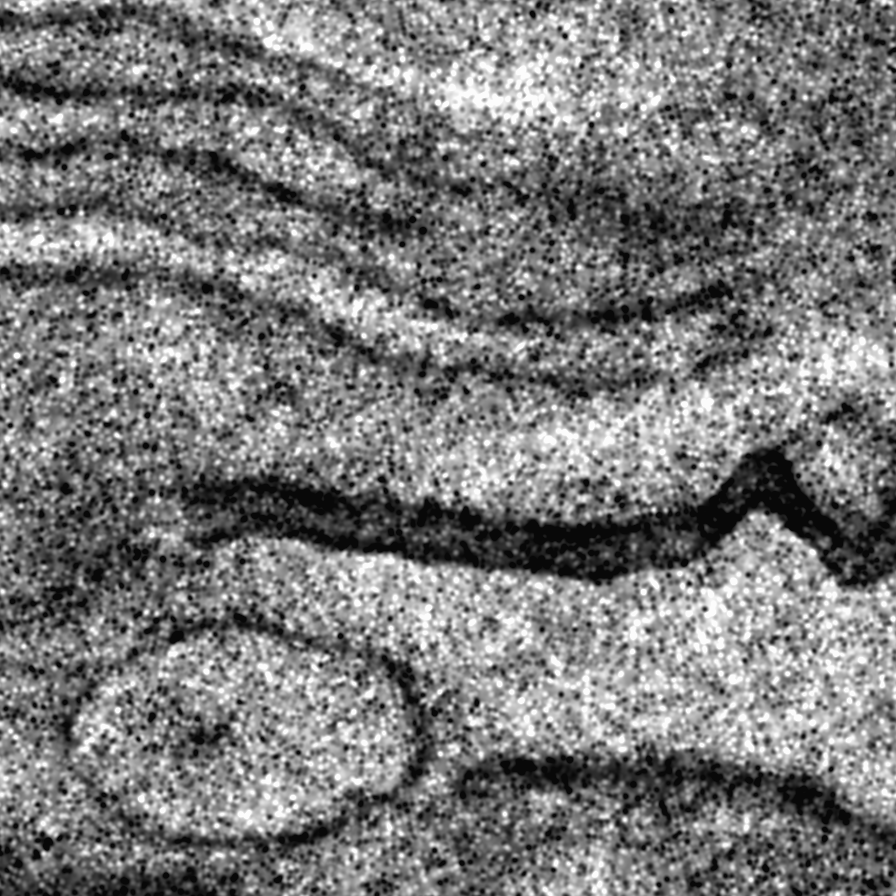
Give the GLSL for this texture, as a Shadertoy shader.

```glsl
// Grainy grey micrograph of tissue: wavy dark membranes, a pale open space,
// an oval vesicle and a curved wall. Tones are summed from soft bands and
// blobs, then covered with layers of cellular spot noise.

const float BASE_TONE = 0.50;
const float LUMEN_TONE = 0.67;
const float WALL_TONE = 0.23;
const float MEMBRANE_DARKNESS = 0.31;
const float MEMBRANE_WIDTH = 0.013;
const int MEMBRANE_COUNT = 5;
const float GRAIN_CELLS = 165.0;
const float GRAIN_STRENGTH = 0.39;
const float CLUMP_STRENGTH = 0.19;
const float MOTTLE_STRENGTH = 0.11;
const vec2 VESICLE_CENTRE = vec2(0.27, 0.18);
const vec2 VESICLE_RADIUS = vec2(0.20, 0.117);

vec3 hash3(vec2 cell) {
    vec3 h = fract(cell.xyx * vec3(0.1031, 0.1030, 0.0973));
    h += dot(h, h.yxz + 33.33);
    return fract((h.xxy + h.yzz) * h.zyx);
}

// Cellular noise: one soft spot of random sign and strength per cell
float spotNoise(vec2 p) {
    vec2 cell = floor(p);
    float sum = 0.0;
    for (int j = -1; j <= 1; j++)
    for (int i = -1; i <= 1; i++) {
        vec2 neighbour = cell + vec2(i, j);
        vec3 h = hash3(neighbour + 57.0);
        vec2 offset = neighbour + h.xy - p;
        float falloff = max(0.0, 1.0 - dot(offset, offset));
        sum += (2.0 * h.z - 1.0) * falloff * falloff * falloff;
    }
    return sum;
}

float bell(float d, float width) {
    d /= width;
    return exp(-d * d);
}

float blob(vec2 p, vec2 centre, vec2 radius) {
    return bell(length((p - centre) / radius), 1.0);
}

// Shared sag of the upper layers
float layerSag(float x) {
    return 0.09 * smoothstep(0.68, 1.0, x) - 0.12 * smoothstep(0.12, 0.60, x);
}

// Centre line of the thick double membrane
float wallHeight(float x) {
    return 0.41 + 0.022 * cos(8.5 * (x - 0.28))
         + 0.055 * bell(x - 0.85, 0.05) - 0.055 * bell(x - 0.95, 0.05);
}

// Top of the curved wall at the bottom
float archHeight(float x) {
    float left = max(0.56 - x, 0.0);
    return 0.16 - 0.7 * (x - 0.65) * (x - 0.65) - 5.0 * left * left;
}

float upperLayers(vec2 p) {
    float level = p.y - layerSag(p.x);
    float tone = 0.0;
    // Pale strips between the membranes
    float leftSide = 1.0 - smoothstep(0.45, 0.70, p.x);
    tone += leftSide * (0.22 * bell(level - 0.735, 0.027)
          + 0.15 * bell(level - 0.870, 0.022) + 0.20 * bell(level - 1.0, 0.015));
    tone += 0.22 * bell(p.y - 0.49 - 0.22 * (p.x - 0.55), 0.055)
          * smoothstep(0.35, 0.60, p.x);
    // Dark membranes
    for (int i = 0; i < MEMBRANE_COUNT; i++) {
        float n = float(i);
        float height = 0.975 - 0.07 * n + 0.008 * sin(19.0 * p.x + 2.3 * n);
        float reach = i < 3 ? 0.45 : 0.85;
        float fade = 1.0 - smoothstep(reach - 0.06, reach + 0.06, p.x);
        tone -= MEMBRANE_DARKNESS * fade * bell(level - height, MEMBRANE_WIDTH);
    }
    // Pale and dark patches
    tone += 0.24 * blob(p, vec2(0.62, 0.91), vec2(0.16, 0.07));
    tone += 0.18 * blob(p, vec2(0.19, 0.61), vec2(0.05, 0.05));
    tone -= 0.16 * blob(p, vec2(0.60, 0.77), vec2(0.20, 0.06));
    tone -= 0.25 * blob(p, vec2(0.74, 0.75), vec2(0.09, 0.03));
    tone -= 0.25 * blob(p, vec2(0.47, 0.83), vec2(0.03, 0.06));
    tone -= 0.12 * blob(p, vec2(0.93, 0.88), vec2(0.14, 0.13));
    tone -= 0.45 * blob(p, vec2(0.686, 0.87), vec2(0.016, 0.011));
    return tone;
}

float tissueTone(vec2 p) {
    float tone = BASE_TONE + upperLayers(p);
    tone -= 0.22 * blob(p, vec2(0.09, 0.37), vec2(0.15, 0.09));

    // Pale open space between the double membrane and the arch
    float fromWall = p.y - wallHeight(p.x);
    float fromArch = p.y - archHeight(p.x);
    float lumen = smoothstep(0.0, -0.03, fromWall) * smoothstep(0.0, 0.03, fromArch)
                * smoothstep(0.20, 0.34, p.x);
    tone = mix(tone, LUMEN_TONE, lumen);

    // Oval vesicle with a thin dark rim
    float oval = (length((p - VESICLE_CENTRE) / VESICLE_RADIUS) - 1.0) * 0.14;
    tone = mix(tone, 0.48, 0.8 * bell(oval - 0.02, 0.03));
    tone = mix(tone, 0.66, smoothstep(0.005, -0.02, oval));
    tone -= 0.38 * bell(oval, 0.011) * (0.55 + 0.45 * smoothstep(0.1, 0.3, p.x));
    tone -= 0.32 * blob(p, vec2(0.22, 0.18), vec2(0.07, 0.045));
    tone -= 0.40 * blob(p, vec2(0.16, 0.0), vec2(0.22, 0.035));

    // Curved wall and the matter beneath it
    tone = mix(tone, 0.42, smoothstep(0.01, -0.02, fromArch));
    tone -= 0.30 * bell(fromArch + 0.012, 0.024) * smoothstep(0.42, 0.56, p.x);
    tone += 0.32 * blob(p, vec2(0.66, 0.03), vec2(0.05, 0.03));

    // Thick double membrane: grey core, darker edges
    float d = abs(fromWall);
    float wall = smoothstep(0.19, 0.23, p.x);
    tone = mix(tone, WALL_TONE, wall * smoothstep(0.040, 0.024, d));
    tone -= 0.15 * wall * bell(d - 0.021, 0.011);

    // Small ringed body at the right edge
    float ring = length(p - vec2(0.94, 0.48));
    tone -= 0.24 * bell(ring - 0.06, 0.02);
    tone += 0.35 * bell(ring, 0.025);
    return tone;
}

void mainImage(out vec4 fragColor, in vec2 fragCoord) {
    vec2 p = fragCoord / iResolution.xy;
    vec2 wobble = vec2(spotNoise(p * 13.0), spotNoise(p * 13.0 + 40.0));
    float tone = tissueTone(p + 0.010 * wobble);

    // Mottling, clumps and fine grain; grain is weaker in the darkest parts
    float texture0 = MOTTLE_STRENGTH * (spotNoise(p * vec2(15.0, 22.0) + 9.0)
                   + spotNoise(p * vec2(38.0, 48.0) + 21.0));
    float grain = CLUMP_STRENGTH * spotNoise(p * GRAIN_CELLS * 0.5 + 5.0)
                + GRAIN_STRENGTH * spotNoise(p * GRAIN_CELLS);
    tone += texture0 + grain * mix(0.6, 1.05, smoothstep(0.05, 0.5, tone));
    fragColor = vec4(vec3(clamp(tone, 0.03, 0.99)), 1.0);
}
```
